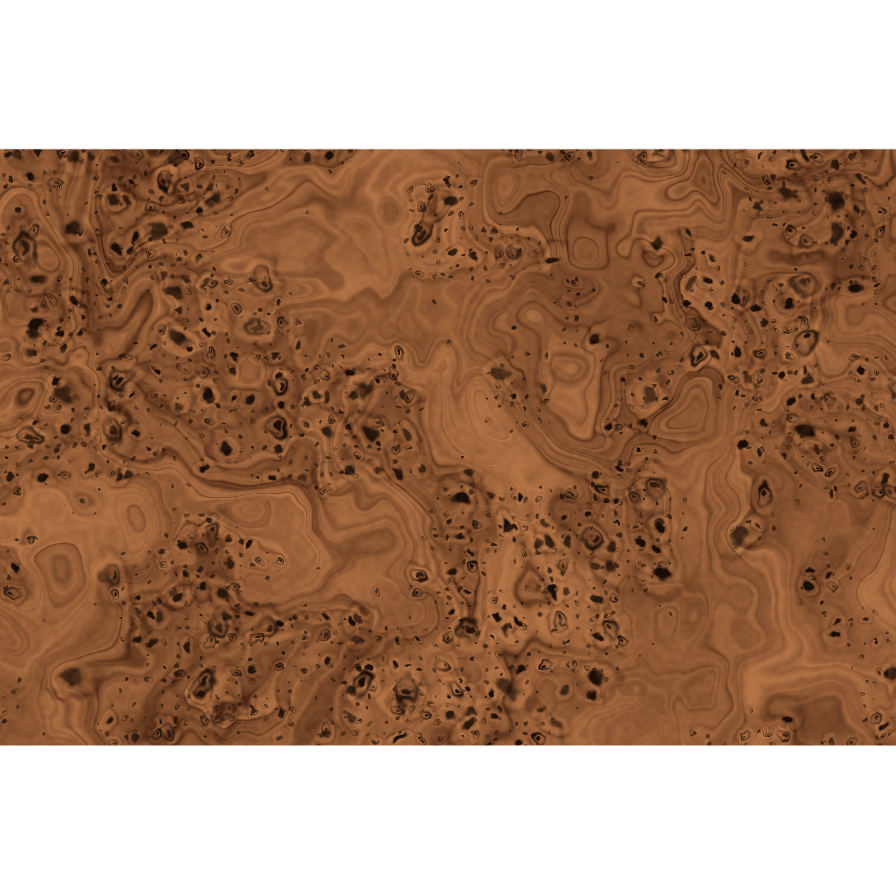
Give the GLSL for this texture, as a WebGL 2 fragment shader.

```glsl
#version 300 es
precision highp float;

uniform vec2 u_resolution;
out vec4 fragColor;

#define BAND_LOW 0.168
#define BAND_HIGH 0.8335
#define FLOW_SCALE 4.6
#define WARP 0.08
#define GRAIN_FREQ 46.0
#define FIBRE_FREQ 115.0
#define VEIN_FREQ 24.0
#define CLUSTER_SCALE 14.0
#define KNOT_DENSITY 0.8
#define PIT_COLOR vec3(0.10, 0.05, 0.02)
#define SHADOW_COLOR vec3(0.35, 0.19, 0.10)
#define LIGHT_COLOR vec3(0.66, 0.42, 0.25)

float hash(vec2 p) {
    return fract(sin(dot(p, vec2(127.1, 311.7))) * 43758.5453);
}

float noise(vec2 p) {
    vec2 i = floor(p), f = fract(p);
    f = f * f * (3.0 - 2.0 * f);
    return mix(mix(hash(i), hash(i + vec2(1, 0)), f.x),
               mix(hash(i + vec2(0, 1)), hash(i + vec2(1, 1)), f.x), f.y);
}

float fbm(vec2 p) {
    float sum = 0.0, amp = 0.5;
    for (int i = 0; i < 4; i++) {
        sum += amp * noise(p);
        p = mat2(1.6, 1.2, -1.2, 1.6) * p + 5.3;
        amp *= 0.45;
    }
    return sum;
}

vec2 noisePair(vec2 p) {
    return vec2(noise(p), noise(p + 37.7)) - 0.5;
}

// Field whose high places carry the knots
float burl(vec2 p) {
    return 0.7 * noise(p * CLUSTER_SCALE + 3.0) + 0.3 * noise(p * CLUSTER_SCALE * 2.3 + 9.0);
}

// One size of scattered knots: x = darkness, y = halo tone, z = swelling of the grain
vec3 knots(vec2 p, float cell) {
    vec2 wobbled = p + cell * (0.2 * noisePair(p / cell * 3.5) + 0.07 * noisePair(p / cell * 9.0));
    vec2 home = floor(p / cell);
    vec3 sum = vec3(0.0);
    for (int y = -1; y <= 1; y++) {
        for (int x = -1; x <= 1; x++) {
            vec2 id = home + vec2(x, y);
            vec2 seed = id + floor(cell * 9000.0);
            vec2 jitter = vec2(hash(seed), hash(seed + 19.3));
            vec2 center = (id + 0.2 + 0.6 * jitter) * cell;
            float likely = KNOT_DENSITY * smoothstep(0.4, 0.62, burl(center)) + 0.02;
            if (hash(seed + 47.1) > likely) continue;

            float radius = cell * mix(0.11, 0.27, hash(seed + 83.9));
            float angle = 6.2832 * hash(seed + 5.7);
            vec2 axis = vec2(cos(angle), sin(angle));
            vec2 v = wobbled - center;
            v = vec2(dot(v, axis), 1.4 * dot(v, vec2(-axis.y, axis.x)));
            float d = length(v) / radius;

            // Either a filled pit or an eye with a dark, uneven rim
            float pit = 1.0 - smoothstep(0.55, 1.1, d);
            float rimDist = (d - 1.0) / 0.26;
            float rim = exp(-rimDist * rimDist) * (0.65 + 0.35 * v.x / (radius * max(d, 0.01)));
            float pupil = 1.0 - smoothstep(0.2, 0.55, length(v / radius - vec2(0.25, 0.1)));
            float dark = mix(max(rim, pupil), pit, step(0.4, hash(seed + 61.3)));
            sum.x = max(sum.x, dark * mix(0.6, 1.15, hash(seed + 29.9)));

            // Pale collar, then a soft dark outline on one side
            float collar = (d - 1.6) / 0.4;
            float outline = (d - 2.4) / 0.4;
            float side = 0.5 + 0.5 * v.y / (radius * max(d, 0.01));
            sum.y += 0.16 * exp(-collar * collar) - 0.36 * side * exp(-outline * outline);
            sum.z += 4.0 * radius * exp(-d * d / 4.0);
        }
    }
    return sum;
}

// Stripes along the contours of a height field, fading where too fine to resolve
float stripes(float height, float freq, float along) {
    float n = noise(vec2(height * freq, along)) - 0.5;
    return n * (1.0 - smoothstep(0.5, 1.2, fwidth(height) * freq));
}

void main() {
    vec2 p = gl_FragCoord.xy / u_resolution.y;
    float pixel = 1.0 / u_resolution.y;

    // Knots in three sizes
    vec3 large = knots(p, 0.054);
    vec3 medium = knots(p, 0.027);
    vec3 small = knots(p, 0.0145);
    float dark = max(large.x, max(medium.x, 0.75 * small.x));
    float halo = large.y + 0.6 * medium.y + 0.2 * small.y;

    // Swirling grain bends around the knot patches
    vec2 q = p + WARP * (2.0 * noisePair(p * 5.0 + 2.0) + 0.7 * noisePair(p * 13.0));
    float height = 1.2 * fbm(q * FLOW_SCALE) + 0.28 * burl(p) + large.z + medium.z;
    float grain = 0.56 * stripes(height, GRAIN_FREQ, 3.0 * p.x + 2.0 * p.y);
    grain += 0.4 * stripes(height, FIBRE_FREQ, 9.0 * p.y);

    // Dark veins with a golden edge, strong in some places only
    float s = 2.0 * stripes(height, VEIN_FREQ, 4.0 * p.x + 8.0);
    float vein = 0.2 * exp(-pow((s - 0.4) / 0.2, 2.0)) - 0.42 * exp(-s * s / 0.016);
    vein *= smoothstep(0.25, 0.8, noise(p * 15.0 + 4.0));

    // Wood tone from broad patches, grain and fine speckle
    float tone = 0.7 + 0.5 * (fbm(q * 9.0 + 21.0) - 0.44) + grain + vein + halo;
    tone += 0.16 * (noise(p * 190.0) - 0.5) - 0.06 * smoothstep(0.4, 0.62, burl(p));
    vec3 wood = mix(SHADOW_COLOR, LIGHT_COLOR, clamp(tone, -0.2, 1.12));
    dark *= mix(0.75, 1.15, noise(p * 130.0 + 11.0));
    wood = mix(wood, PIT_COLOR, clamp(dark, 0.0, 1.0));

    // Horizontal panel on white
    float panel = smoothstep(BAND_LOW - pixel, BAND_LOW + pixel, p.y)
                * (1.0 - smoothstep(BAND_HIGH - pixel, BAND_HIGH + pixel, p.y));
    fragColor = vec4(mix(vec3(1.0), wood, panel), 1.0);
}
```
